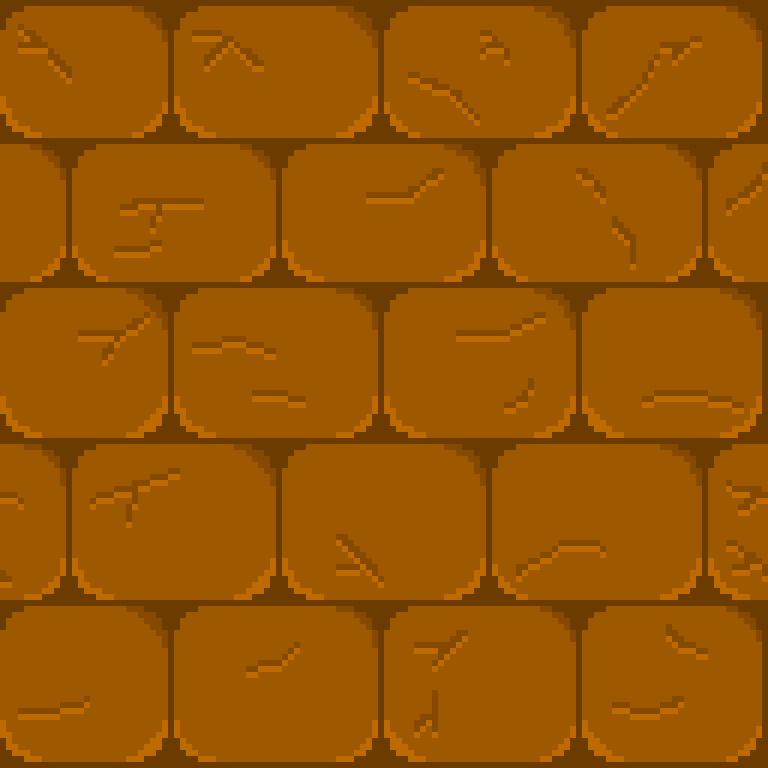
Write a three.js fragment shader that draws this texture.

```glsl
// Pixel-art wall of rounded orange-brown stone blocks in five staggered courses, with bevels and cracks.
varying vec2 vUv;

const float GRID = 128.0;             // art cells across the canvas
const float CORNER = 6.5;             // block corner radius, in cells
const vec3 FACE = vec3(0.62, 0.35, 0.0);
const vec3 MORTAR = vec3(0.42, 0.23, 0.0);
const vec3 SHADE = vec3(0.52, 0.29, 0.0);
const vec3 LIGHT = vec3(0.74, 0.42, 0.0);

float hash(vec2 p) {
  return fract(sin(dot(p, vec2(127.1, 311.7))) * 43758.55);
}

// Start, end and index of the interval between joints that holds x.
vec3 span(float x, vec4 joints, float first, float last) {
  vec4 passed = step(joints, vec4(x));
  vec4 lo = mix(vec4(first), joints, passed);
  vec4 hi = mix(joints, vec4(last), passed);
  return vec3(max(max(lo.x, lo.y), max(lo.z, lo.w)),
              min(min(hi.x, hi.y), min(hi.z, hi.w)),
              dot(passed, vec4(1.0)));
}

float roundBox(vec2 p, vec2 halfSize, float radius) {
  vec2 d = abs(p) - halfSize + radius;
  return length(max(d, 0.0)) + min(max(d.x, d.y), 0.0) - radius;
}

float segment(vec2 p, vec2 a, vec2 b) {
  vec2 ab = b - a;
  float t = clamp(dot(p - a, ab) / max(dot(ab, ab), 0.001), 0.0, 1.0);
  return length(p - a - ab * t);
}

vec2 arm(float angle, float len) {
  return len * vec2(cos(angle), sin(angle));
}

// Distance to a bent crack that may fork at its middle.
float crack(vec2 p, vec2 halfSize, vec2 seed, float side, float size) {
  vec2 inner = halfSize - 3.0;
  float turn = hash(seed + 3.1);
  float angle = (turn - 0.5) * 1.7;
  float bend = (hash(seed + 5.3) - 0.5) * 1.6;
  vec2 mid = halfSize * vec2(hash(seed) - 0.5, side * (0.2 + 0.35 * hash(seed + 1.7)));
  vec2 a = clamp(mid - arm(angle, size), -inner, inner);
  vec2 b = clamp(mid + arm(angle + bend, size * 0.8), -inner, inner);
  float d = min(segment(p, a, mid), segment(p, mid, b));
  if (hash(seed + 7.9) > 0.65) {
    vec2 fork = clamp(mid + arm(angle + 2.2, size * 0.7), -inner, inner);
    d = min(d, segment(p, mid, fork));
  }
  return d;
}

// Cracks of one block: a large one above, sometimes a small one below.
float cracks(vec2 p, vec2 halfSize, vec2 id) {
  float d = GRID;
  for (int i = 0; i < 2; i++) {
    float k = float(i);
    vec2 seed = id * 2.3 + k * 17.0;
    float size = mix(5.0, 9.0, hash(seed + 9.7)) * (1.0 - 0.4 * k);
    if (i == 0 || hash(seed + 11.3) < 0.6) {
      float side = (hash(id + 4.4) > 0.5 ? 1.0 : -1.0) * (1.0 - 2.0 * k);
      d = min(d, crack(p, halfSize, seed, side, size));
    }
  }
  return d;
}

vec3 wall(vec2 uv) {
  // Cells are counted from the top; courses grow taller downward.
  vec2 cell = floor(vec2(uv.x, 1.0 - uv.y) * GRID);
  vec3 row = span(cell.y, vec4(23.0, 47.0, 73.0, 100.0), 0.0, 127.0);
  vec3 col = mod(row.z, 2.0) < 0.5
    ? span(cell.x, vec4(28.0, 63.0, 96.0, 127.0), -1.0, 162.0)
    : span(cell.x, vec4(11.0, 46.0, 81.0, 117.0), -11.0, 139.0);

  vec2 start = vec2(col.x, row.x) + 1.0;
  vec2 end = vec2(col.y, row.y);
  vec2 halfSize = (end - start) * 0.5;
  vec2 p = cell + 0.5 - (start + end) * 0.5;
  vec2 id = vec2(mod(col.z, 4.0), row.z);

  if (roundBox(p, halfSize, CORNER) > 0.0) return MORTAR;

  // Lit lower corners and shaded upper right corner, uneven from block to block.
  float bevel = 9.0 + 1.5 * hash(id + sign(p.x) * 0.37);
  if (roundBox(p, halfSize, bevel) > 0.0) {
    if (p.y > 0.0) return LIGHT;
    if (p.x > 0.0) return SHADE;
  }

  // Each crack has a dark line with a lit lip just below it.
  if (cracks(p, halfSize, id) < 0.5) return SHADE;
  if (cracks(p - vec2(0.0, 1.0), halfSize, id) < 0.5) return LIGHT;
  return FACE;
}

void main() {
  // Four samples per pixel smooth the cell edges at any canvas size.
  vec2 pixel = fwidth(vUv);
  vec3 color = vec3(0.0);
  for (int i = 0; i < 4; i++) {
    float k = float(i);
    vec2 offset = vec2(mod(k, 2.0), floor(k * 0.5)) * 0.5 - 0.25;
    color += wall(clamp(vUv + offset * pixel, 0.0, 0.9999)) * 0.25;
  }
  gl_FragColor = vec4(color, 1.0);
}
```
